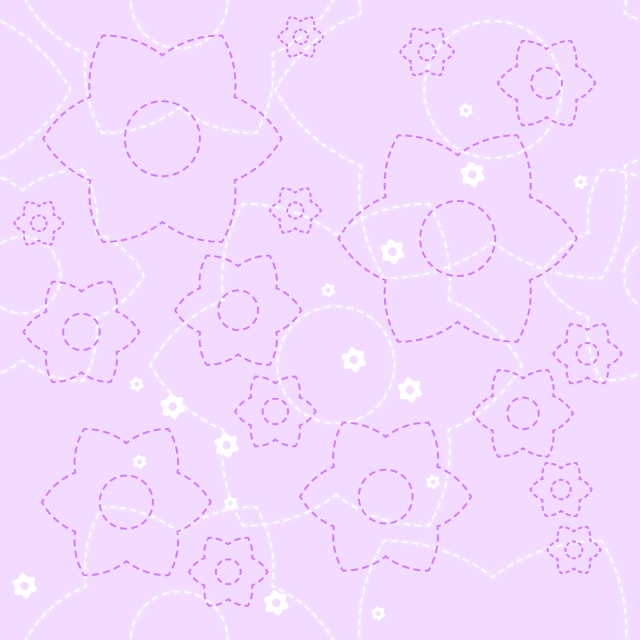
A Shadertoy shader for this pattern:

```glsl
// Pale lilac cloth with dashed six-petal flowers: large white outlines behind,
// violet outlines of many sizes in front, and tiny solid white blossoms.
// Flowers are scattered largest first; each one is retried until it finds room.

const float PI = 3.14159;
const int OUTLINED = 17;
const int TOTAL = 33;

vec2 hash2(vec2 s) {
    return fract(sin(vec2(dot(s, vec2(127.1, 311.7)), dot(s, vec2(269.5, 183.3)))) * 43758.5);
}

// Signed distance to a flower rim made of twelve arcs; along runs 0..1 per arc
float flowerRim(vec2 q, float radius, out float along) {
    float a = abs(mod(atan(q.y, q.x) + PI / 6.0, PI / 3.0) - PI / 6.0);
    vec2 f = length(q) * vec2(cos(a), sin(a)) - radius * vec2(0.306, -0.385);
    along = (atan(f.y, f.x) - 0.506) / 0.677;
    return length(f) - 0.794 * radius;
}

// Thin dashed line at distance d, with a dash centred on every whole phase
float dashedLine(float d, float phase, float period, float px) {
    float dashEnd = (abs(fract(phase + 0.5) - 0.5) - 0.31) * period;
    float stroke = 1.0 - smoothstep(-0.75 * px, 0.75 * px, abs(d) - 0.0015);
    return stroke * (1.0 - smoothstep(-0.75 * px, 0.75 * px, dashEnd));
}

// Dashed rim and centre ring: x is the line, y a soft halo around it
vec2 stitchedFlower(vec2 q, float radius, float px) {
    if (length(q) > radius + 0.02) return vec2(0.0);
    float along;
    float rim = flowerRim(q, radius, along);
    float arc = 0.537 * radius;
    float rimDashes = ceil(arc / 0.018);
    float line = dashedLine(rim, along * rimDashes, arc / rimDashes, px);

    float ringRadius = 0.315 * radius;
    float ring = length(q) - ringRadius;
    float girth = 2.0 * PI * ringRadius;
    float ringDashes = max(8.0, floor(girth / 0.0175 + 0.5));
    float turn = atan(q.y, q.x) / (2.0 * PI);
    line = max(line, dashedLine(ring, turn * ringDashes, girth / ringDashes, px));

    float halo = 1.0 - smoothstep(0.003, 0.006, min(abs(rim), abs(ring)));
    return vec2(line, halo);
}

// Filled blossom with a round hole, slightly turned
float solidBlossom(vec2 q, float radius, float px) {
    if (length(q) > radius + 0.01) return 0.0;
    float along;
    q = mat2(0.94, 0.34, -0.34, 0.94) * q;
    float d = max(flowerRim(q, radius, along), 0.32 * radius - length(q));
    return 1.0 - smoothstep(-0.75 * px, 0.75 * px, d);
}

void mainImage(out vec4 fragColor, in vec2 fragCoord) {
    vec2 p = fragCoord / iResolution.y;
    float px = 1.0 / iResolution.y;
    vec3 lilac = vec3(0.95, 0.86, 1.0);
    vec3 paleLilac = vec3(0.95, 0.88, 0.99);
    vec3 white = vec3(0.995, 0.98, 0.995);
    vec3 violet = vec3(0.81, 0.47, 0.99);

    // Large white outlines that wrap around the canvas edges
    vec2 ghost = vec2(0.0);
    for (int i = 0; i < 4; i++) {
        vec2 centre = vec2(0.77, 0.86) + float(i) * vec2(0.755, 0.57);
        vec2 q = fract(p - centre + 0.5) - 0.5;
        ghost = max(ghost, stitchedFlower(q, 0.34 - 0.05 * float(i), px));
    }

    // Violet outlines, then solid blossoms, each in a free spot
    vec3 placed[TOTAL];
    float violetLine = 0.0;
    float blossom = 0.0;
    for (int i = 0; i < TOTAL; i++) {
        bool solid = i >= OUTLINED;
        float radius = 0.035 + 0.151 * exp(-0.42 * float(i / 2));
        if (solid) radius = i % 2 == 1 ? 0.0205 : 0.0117;
        vec2 centre = vec2(0.0);
        for (int attempt = 0; attempt < 120; attempt++) {
            vec2 spot = hash2(vec2(float(i) + 3.0, float(attempt) + 1.0));
            if (radius > 0.1) spot = smoothstep(0.0, 1.0, spot); // big ones near the edges
            centre = mix(vec2(radius + 0.012), vec2(1.0 - radius - 0.012), spot);
            bool clash = false;
            for (int j = 0; j < i; j++) {
                float gap = distance(centre, placed[j].xy);
                float other = placed[j].z;
                // Blossoms may also sit between the ring and rim of a big flower
                bool inside = solid && other > 0.1 && abs(gap / other - 0.5) < 0.1;
                clash = gap < 0.97 * (radius + other) + 0.004 && !inside;
                if (clash) break;
            }
            if (!clash) break;
            if (!solid) radius *= 0.994; // shrink slowly until it fits
        }
        placed[i] = vec3(centre, radius);
        if (solid) blossom = max(blossom, solidBlossom(p - centre, radius, px));
        else violetLine = max(violetLine, stitchedFlower(p - centre, radius, px).x);
    }

    vec3 colour = mix(lilac, paleLilac, ghost.y);
    colour = mix(colour, white, ghost.x);
    colour = mix(colour, violet, violetLine);
    colour = mix(colour, vec3(1.0), blossom);
    fragColor = vec4(colour, 1.0);
}
```
